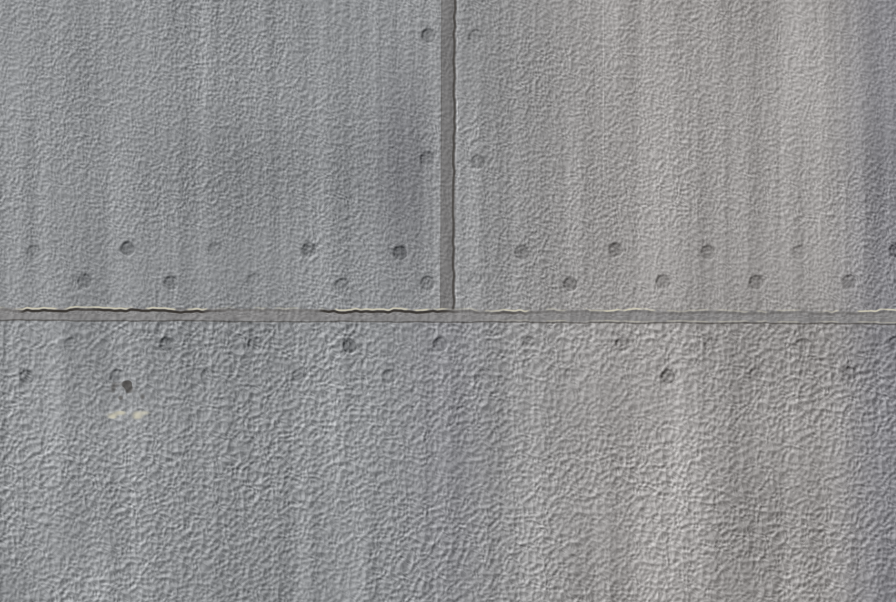
Reproduce this texture procedurally as a WebGL 1 fragment shader.

```glsl
precision highp float;
// Weathered grey metal plates with pebbled paint, riveted seams and vertical rain streaks.
uniform vec2 u_resolution;

const vec3 COOL_GREY = vec3(0.545, 0.553, 0.562);
const vec3 WARM_GREY = vec3(0.590, 0.580, 0.574);
const vec3 SLATE = vec3(0.510, 0.510, 0.532);
const vec3 STRIP_GREY = vec3(0.500, 0.495, 0.495);
const vec3 GAP_DARK = vec3(0.20, 0.185, 0.17);
const vec3 CREAM = vec3(0.84, 0.82, 0.73);

float hash(vec2 p) {
  vec3 q = fract(vec3(p.xyx) * 0.1031);
  q += dot(q, q.yzx + 33.33);
  return fract((q.x + q.y) * q.z);
}

float noise(vec2 p) {
  vec2 i = floor(p), f = fract(p);
  f = f * f * (3.0 - 2.0 * f);
  float low = mix(hash(i), hash(i + vec2(1, 0)), f.x);
  float high = mix(hash(i + vec2(0, 1)), hash(i + 1.0), f.x);
  return mix(low, high, f.y);
}

// Distance to the nearest scattered cell point.
float cellular(vec2 p) {
  vec2 cell = floor(p);
  float nearest = 2.0;
  for (int j = -1; j <= 1; j++) {
    for (int i = -1; i <= 1; i++) {
      vec2 c = cell + vec2(i, j);
      vec2 d = c + vec2(hash(c), hash(c + 71.7)) - p;
      nearest = min(nearest, dot(d, d));
    }
  }
  return sqrt(nearest);
}

// Pebbled paint relief.
float relief(vec2 p, float scale) {
  p += 0.006 * vec2(noise(p * 60.0), noise(p * 60.0 + 19.0));
  return cellular(p * scale) + 0.5 * noise(p * scale * 1.6);
}

float blob(vec2 p, vec2 center, vec2 size) {
  vec2 q = (p - center) / size;
  return exp(-dot(q, q));
}

float line(float d, float halfWidth, float soft) {
  return 1.0 - smoothstep(halfWidth - soft, halfWidth + soft, abs(d));
}

// Offset to the nearest rivet in a straight run, with its random seed.
vec3 nearestRivet(vec2 p, vec2 start, vec2 stride, float count) {
  vec2 d = p - start;
  float n = clamp(floor(dot(d, stride) / dot(stride, stride) + 0.5), 0.0, count - 1.0);
  float seed = hash(start * 137.0 + n * 5.3);
  vec2 jitter = 0.008 * (vec2(seed, hash(vec2(n, seed * 91.0))) - 0.5);
  return vec3(d - n * stride - jitter, seed);
}

// Shallow disc with a shaded ring, lit on its lower right edge.
vec3 addRivet(vec3 color, vec3 rivet, float soft) {
  float r = length(rivet.xy);
  float depth = mix(0.55, 1.0, rivet.z);
  float disc = 1.0 - smoothstep(0.011 - soft, 0.011 + soft, r);
  float rim = exp(-pow((r - 0.0118) / 0.0022, 2.0));
  float side = dot(rivet.xy, vec2(0.6, -0.8)) / max(r, 0.001);
  return color - disc * 0.13 * pow(depth, 4.0) + rim * (side * 0.17 - 0.07) * depth;
}

// Broad tone: cool left, warm right, stains and streaks running down.
vec3 plateColor(vec2 p, float lower) {
  vec3 color = mix(COOL_GREY, WARM_GREY, smoothstep(0.6, 1.1, p.x));
  color = mix(color, SLATE, smoothstep(1.36, 1.48, p.x) * 0.8);
  color = mix(color, SLATE * 0.85, 0.55 * (1.0 - lower) * blob(p, vec2(0.67, 0.73), vec2(0.05, 0.17)));
  color = mix(color, SLATE * 0.95, 0.6 * lower * blob(p, vec2(0.74, 0.3), vec2(0.07, 0.4)));
  color += 0.07 * (1.0 - lower) * blob(p, vec2(1.34, 0.95), vec2(0.06, 0.4));
  color += 0.07 * lower * blob(p, vec2(1.14, 0.2), vec2(0.03, 0.25));
  color += 0.03 * lower * blob(p, vec2(0.95, 0.25), vec2(0.05, 0.3));
  float streaks = 0.045 * (noise(vec2(p.x * 11.0, p.y * 0.9)) - 0.5)
                + 0.060 * (noise(vec2(p.x * 42.0, p.y * 1.6 + 7.0)) - 0.5)
                + 0.060 * (noise(vec2(p.x * 130.0, p.y * 3.0)) - 0.5);
  return color + streaks + 0.04 * (noise(p * 7.0) - 0.5);
}

void main() {
  vec2 p = gl_FragCoord.xy / u_resolution.y;
  float soft = 0.0015;
  float wobble = 0.004 * (noise(vec2(p.x * 30.0, 3.0)) - 0.5) + 0.003 * (noise(vec2(p.x * 110.0, 5.0)) - 0.5);
  float seam = p.y - 0.479 + 0.004 * p.x;
  float lower = step(seam, 0.0);
  float joint = p.x - 0.745 - 0.004 * (p.y - 0.75);

  // Paint with side-lit relief, coarser below the seam.
  vec3 color = plateColor(p, lower);
  float scale = mix(150.0, 118.0, lower);
  vec2 toLight = vec2(-0.0012, 0.0016);
  float slope = relief(p - toLight, scale) - relief(p + toLight, scale);
  float strength = mix(0.15, 0.225, lower) * (0.7 + 0.6 * noise(p * 9.0));
  color += slope * strength + 0.05 * (noise(p * 330.0) - 0.5);

  // Rivet rows beside the seam, then columns beside the joint.
  color = addRivet(color, nearestRivet(p, vec2(0.058, 0.583), vec2(0.151, 0.0), 5.0), soft);
  color = addRivet(color, nearestRivet(p, vec2(0.866, 0.583), vec2(0.155, 0.0), 5.0), soft);
  color = addRivet(color, nearestRivet(p, vec2(0.140, 0.529), vec2(0.143, 0.0), 4.0), soft);
  color = addRivet(color, nearestRivet(p, vec2(0.945, 0.530), vec2(0.155, 0.0), 4.0), soft);
  color = addRivet(color, nearestRivet(p, vec2(0.122, 0.427), vec2(0.152, 0.0), 10.0), soft);
  color = addRivet(color, nearestRivet(p, vec2(0.043, 0.376), vec2(0.152, 0.0), 10.0), soft);
  color = addRivet(color, nearestRivet(p, vec2(0.710, 0.529), vec2(0.0, 0.204), 3.0), soft);
  color = addRivet(color, nearestRivet(p, vec2(0.793, 0.530), vec2(0.0, 0.204), 3.0), soft);

  // Vertical joint on the upper plates.
  float upper = smoothstep(0.0, 0.006, seam);
  float ragged = 0.003 * (noise(vec2(p.y * 70.0, 2.0)) - 0.5);
  vec3 strip = STRIP_GREY + slope * 0.08 + 0.08 * (noise(p * vec2(160.0, 12.0)) - 0.5);
  color = mix(color, strip * 0.92, 0.9 * upper * line(joint, 0.012, 0.003));
  color = mix(color, GAP_DARK, 0.6 * upper * line(joint - 0.009 - ragged, 0.0018, soft));
  color = mix(color, GAP_DARK, 0.3 * upper * line(joint + 0.012, 0.001, soft));
  color += 0.18 * upper * line(joint - 0.0135 - ragged, 0.001, soft) * noise(vec2(p.y * 35.0, 1.0));

  // Horizontal seam with a broken cream lip and a dark gap.
  float patches = smoothstep(0.35, 0.6, noise(vec2(p.x * 14.0, 8.0)));
  float chips = smoothstep(0.2, 0.6, noise(vec2(p.x * 60.0, 4.0)));
  float leftSide = 1.0 - smoothstep(0.75, 0.95, p.x);
  color = mix(color, strip + 0.02, 0.9 * line(seam, 0.010, 0.002));
  color = mix(color, GAP_DARK, mix(0.2, 0.9, patches * leftSide) * line(seam - 0.006 - wobble, 0.002, soft));
  color = mix(color, CREAM, chips * mix(0.35, 0.85, patches) * line(seam - 0.010 - wobble, 0.0014, soft));
  color = mix(color, GAP_DARK, 0.5 * line(seam + 0.011 + wobble * 0.4, 0.0012, soft));
  color = mix(color, CREAM, 0.4 * chips * (1.0 - leftSide) * line(seam + 0.008 + wobble * 0.4, 0.001, soft));

  // Chipped patch and thin scratches.
  float chip = blob(p, vec2(0.218, 0.308), vec2(0.05, 0.016)) * (0.3 + noise(p * vec2(70.0, 130.0)));
  color = mix(color, CREAM, smoothstep(0.45, 0.85, chip) * 0.75);
  float pits = blob(p, vec2(0.215, 0.355), vec2(0.05, 0.026)) * noise(p * 80.0 + 4.0);
  color = mix(color, GAP_DARK, 0.6 * smoothstep(0.38, 0.6, pits));
  color += 0.10 * line(p.x - 1.002, 0.0008, soft) * smoothstep(0.67, 0.72, p.y);
  color += 0.06 * line(p.x - 0.219, 0.001, soft) * (1.0 - smoothstep(0.22, 0.29, p.y));

  gl_FragColor = vec4(clamp(color, 0.0, 1.0), 1.0);
}
```
